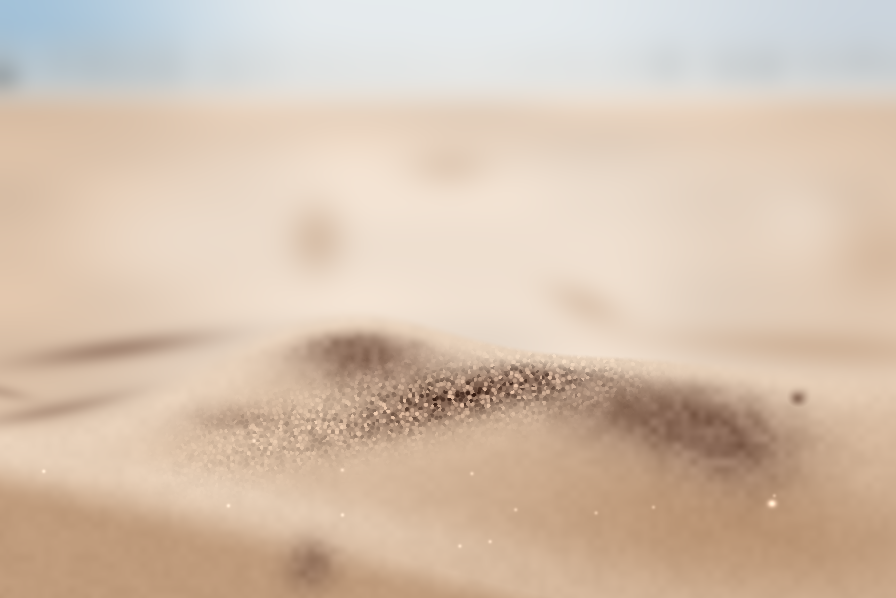
This texture is drawn by a Shadertoy shader. Its source:

```glsl
// Sunlit sand dune in shallow focus under a pale, hazy sky.
// Soft tilted ellipses paint light and shadow on a curved ridge, while
// jittered cell grains sharpen only along a narrow focal band.

const vec3 SKY_BLUE = vec3(0.64, 0.76, 0.85);
const vec3 SKY_WHITE = vec3(0.90, 0.92, 0.93);
const vec3 SKY_GREY = vec3(0.77, 0.81, 0.85);
const vec3 HAZE = vec3(0.91, 0.90, 0.88);
const vec3 TREES = vec3(0.60, 0.63, 0.64);
const vec3 SAND_PALE = vec3(0.93, 0.87, 0.81);
const vec3 SAND_LIT = vec3(0.91, 0.82, 0.73);
const vec3 SAND_WARM = vec3(0.84, 0.72, 0.61);
const vec3 SAND_BROWN = vec3(0.72, 0.57, 0.44);
const vec3 SHADOW = vec3(0.51, 0.38, 0.31);
const float HORIZON = 0.845;
const float GRAIN_DENSITY = 150.0;
const float BOKEH_DENSITY = 75.0;
const int SPECK_COUNT = 12;

float hash(vec2 p) {
    vec3 q = fract(p.xyx * 0.1031);
    q += dot(q, q.yzx + 33.33);
    return fract((q.x + q.y) * q.z);
}

float noise(vec2 p) {
    vec2 i = floor(p), f = fract(p);
    f = f * f * (3.0 - 2.0 * f);
    return mix(mix(hash(i), hash(i + vec2(1, 0)), f.x),
               mix(hash(i + vec2(0, 1)), hash(i + vec2(1, 1)), f.x), f.y);
}

// Gaussian ellipse, its long axis tilted by an angle in radians
float blob(vec2 p, vec2 center, vec2 radius, float tilt) {
    vec2 d = p - center;
    float c = cos(tilt), s = sin(tilt);
    d = vec2(c * d.x + s * d.y, c * d.y - s * d.x) / radius;
    return exp(-dot(d, d));
}

float ridgeHeight(float x) {
    float hump = (x - 0.6) / 0.22;
    return mix(0.285, 0.40, smoothstep(0.05, 0.5, x))
         - 0.035 * smoothstep(1.0, 1.5, x) + 0.068 * exp(-hump * hump);
}

// Signed brightness of round grains, one jittered grain per cell
float grains(vec2 p) {
    vec2 cell = floor(p);
    float nearest = 9.0, tone = 0.5;
    for (int j = -1; j <= 1; j++)
    for (int i = -1; i <= 1; i++) {
        vec2 id = cell + vec2(i, j);
        vec2 jitter = vec2(hash(id), hash(id + 57.0));
        float d = length(p - id - jitter);
        if (d < nearest) { nearest = d; tone = hash(id + 113.0); }
    }
    return (tone * 1.5 - 0.65) * (1.0 - smoothstep(0.35, 0.8, nearest)) - 0.12;
}

vec3 sky(vec2 p) {
    vec3 col = mix(SKY_BLUE, SKY_WHITE, smoothstep(0.0, 0.55, p.x));
    col = mix(col, SKY_GREY, smoothstep(0.85, 1.5, p.x) * 0.8);
    col = mix(col, HAZE, 0.65 * (1.0 - smoothstep(0.84, 0.97, p.y)));
    // Blurred tree line, fading toward the middle
    float streak = noise(vec2(p.x * 18.0, p.y * 4.0));
    float left = blob(p, vec2(0.0, 0.88), vec2(0.42, 0.06), 0.0);
    float right = blob(p, vec2(1.4, 0.89), vec2(0.36, 0.045), 0.0);
    col = mix(col, TREES, left * (0.2 + 0.35 * streak) + right * (0.15 + 0.25 * streak));
    return mix(col, TREES * 0.8, 0.4 * blob(p, vec2(0.0, 0.868), vec2(0.035, 0.03), 0.0));
}

vec3 farSand(vec2 p) {
    float side = max(1.0 - smoothstep(0.0, 0.6, p.x), 0.75 * smoothstep(0.95, 1.5, p.x));
    vec3 col = mix(SAND_PALE, SAND_WARM, 0.75 * side);
    col = mix(col, SAND_WARM, 0.35 * blob(p, vec2(0.75, 0.79), vec2(1.1, 0.06), 0.0));
    col *= 1.0 + 0.07 * (noise(p * vec2(5.0, 12.0)) - 0.5);
    // Sunny swells
    float lit = blob(p, vec2(0.32, 0.60), vec2(0.17, 0.08), 0.0)
              + blob(p, vec2(0.78, 0.58), vec2(0.16, 0.08), 0.0)
              + blob(p, vec2(1.34, 0.63), vec2(0.10, 0.07), -0.5);
    col = mix(col, SAND_PALE, 0.65 * min(lit, 1.0));
    // Hollows between them
    float dim = blob(p, vec2(0.53, 0.60), vec2(0.05, 0.06), 0.0)
              + 0.6 * blob(p, vec2(0.75, 0.72), vec2(0.07, 0.04), 0.0)
              + 0.8 * blob(p, vec2(0.98, 0.49), vec2(0.07, 0.035), -0.4)
              + 0.8 * blob(p, vec2(1.47, 0.57), vec2(0.09, 0.07), 0.0)
              + blob(p, vec2(1.36, 0.42), vec2(0.26, 0.032), -0.05);
    col = mix(col, SAND_BROWN, 0.38 * min(dim, 1.0));
    // Creases at the left foot of the dune
    float crease = blob(p, vec2(0.19, 0.415), vec2(0.15, 0.020), 0.13)
                 + 0.7 * blob(p, vec2(0.08, 0.310), vec2(0.13, 0.016), 0.20)
                 + 0.5 * blob(p, vec2(0.0, 0.345), vec2(0.05, 0.012), -0.2);
    return mix(col, SHADOW, 0.6 * min(crease, 1.0));
}

vec3 dune(vec2 p, float depth) {
    vec3 col = mix(SAND_LIT, SAND_WARM, 0.65 * smoothstep(0.02, 0.13, depth));
    // Brown lower slopes, split by a lit diagonal shoulder
    float shoulder = 0.24 - 0.23 * p.x;
    float low = 1.0 - smoothstep(shoulder - 0.08, shoulder, p.y);
    float rightSlope = blob(p, vec2(1.25, 0.12), vec2(0.48, 0.14), -0.1);
    col = mix(col, SAND_BROWN, max(low * 0.8, rightSlope * 0.95));
    col = mix(col, SAND_LIT, 0.75 * blob(p, vec2(0.32, 0.19), vec2(0.48, 0.035), -0.23));
    col = mix(col, SAND_WARM, 0.6 * blob(p, vec2(1.48, 0.25), vec2(0.13, 0.1), 0.0));

    // Shaded hollows below the crest
    float shade = 0.85 * blob(p, vec2(0.61, 0.405), vec2(0.12, 0.058), -0.15)
                + 0.75 * blob(p, vec2(0.78, 0.338), vec2(0.22, 0.036), 0.28)
                + 0.80 * blob(p, vec2(1.10, 0.305), vec2(0.20, 0.065), -0.18)
                + 0.55 * blob(p, vec2(1.22, 0.245), vec2(0.10, 0.070), -0.3)
                + 0.30 * blob(p, vec2(0.40, 0.300), vec2(0.10, 0.025), 0.0);
    shade = min(shade, 0.92) * smoothstep(0.006, 0.04, depth);
    shade = max(shade, 0.65 * blob(p, vec2(0.52, 0.055), vec2(0.04, 0.045), -0.5));
    shade = max(shade, 0.75 * blob(p, vec2(1.334, 0.334), vec2(0.014, 0.012), 0.0));
    col = mix(col, SHADOW, shade);

    // Crisp grains in focus, soft clumps outside it
    float focusOffset = (p.y - 0.255 - 0.22 * (p.x - 0.4)) / 0.055;
    float focus = exp(-focusOffset * focusOffset)
                * smoothstep(0.2, 0.5, p.x) * (1.0 - smoothstep(0.85, 1.2, p.x));
    float clump = noise(p * BOKEH_DENSITY) + noise(p * BOKEH_DENSITY * 0.4 + 9.0) - 1.0;
    col += clump * (0.018 + 0.10 * shade) * (1.0 - 0.5 * focus);
    col += vec3(1.0, 0.92, 0.82) * grains(p * GRAIN_DENSITY) * focus * (0.12 + 0.42 * shade);
    return col;
}

void mainImage(out vec4 fragColor, in vec2 fragCoord) {
    vec2 p = fragCoord / iResolution.y;
    vec3 col = mix(farSand(p), sky(p), smoothstep(HORIZON - 0.045, HORIZON + 0.035, p.y));

    // Crest edge, crispest where the focal band meets it
    float depth = ridgeHeight(p.x) - p.y;
    float blur = 0.005 + 0.025 * smoothstep(0.05, 0.65, abs(p.x - 0.95));
    col = mix(col, dune(p, depth), smoothstep(-blur, blur, depth));

    // Stray sunlit specks
    for (int i = 0; i < SPECK_COUNT; i++) {
        vec2 id = vec2(i, i * 3 + 7);
        vec2 at = vec2(1.5 * hash(id), 0.08 + 0.25 * hash(id + 31.0));
        col += 0.16 * blob(p, at, vec2(0.003), 0.0);
    }
    col += 0.4 * blob(p, vec2(1.291, 0.158), vec2(0.007, 0.006), 0.0);
    fragColor = vec4(clamp(col, 0.0, 1.0), 1.0);
}
```
